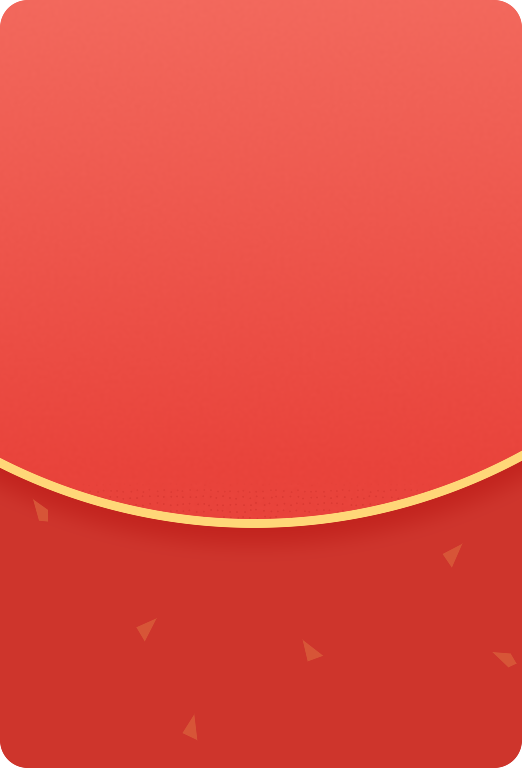
Reproduce this background procedurally as a WebGL 2 fragment shader.

```glsl
#version 300 es
precision highp float;
uniform vec2 u_resolution;
out vec4 fragColor;

vec2 hash2(vec2 p) {
    vec3 q = fract(p.xyx * vec3(0.1031, 0.103, 0.0973));
    q += dot(q, q.yzx + 33.33);
    return fract((q.xx + q.yz) * q.zy);
}

float cornerDot(vec2 cell, vec2 corner, vec2 f) {
    return dot(hash2(cell + corner) * 2.0 - 1.0, f - corner);
}

float gradientNoise(vec2 p) {
    vec2 i = floor(p), f = fract(p);
    vec2 u = f * f * (3.0 - 2.0 * f);
    return mix(mix(cornerDot(i, vec2(0, 0), f), cornerDot(i, vec2(1, 0), f), u.x),
               mix(cornerDot(i, vec2(0, 1), f), cornerDot(i, vec2(1, 1), f), u.x), u.y);
}

float roundedBox(vec2 p, vec2 halfSize, float radius) {
    vec2 q = abs(p) - halfSize + radius;
    return length(max(q, 0.0)) + min(max(q.x, q.y), 0.0) - radius;
}

// Signed distance to the line a-b, positive on its right
float edgeSide(vec2 p, vec2 a, vec2 b) {
    vec2 e = normalize(b - a);
    return dot(p - a, vec2(e.y, -e.x));
}

vec2 polar(float radius, float angle) {
    return radius * vec2(cos(angle), sin(angle));
}

// Shard with its tip at the origin; bulge turns the triangle into a kite
float shard(vec2 p, float angle, float bulge) {
    vec2 a = polar(0.029, angle - 0.34);
    vec2 b = polar(0.034 - bulge, angle + 0.34);
    vec2 c = 0.5 * (a + b) + polar(bulge, angle);
    return max(max(edgeSide(p, vec2(0), a), edgeSide(p, a, c)),
               max(edgeSide(p, c, b), edgeSide(p, b, vec2(0))));
}

void main() {
    float px = 1.0 / u_resolution.y;
    vec2 p = gl_FragCoord.xy * px;
    vec2 size = u_resolution * px;

    // Lower pocket with the soft shadow cast by the flap
    float shadow = length(p - vec2(0.331, 1.04)) - 0.733;
    vec3 color = mix(vec3(0.763, 0.142, 0.12), vec3(0.806, 0.206, 0.173),
                     smoothstep(-0.008, 0.04, shadow));

    // Confetti: tip position, direction, bulge
    vec4 confetti[6] = vec4[6](
        vec4(0.043, 0.350, -0.96, 0.01), vec4(0.602, 0.292, 3.96, 0.0),
        vec4(0.204, 0.195, 3.90, 0.0), vec4(0.394, 0.167, -1.0, 0.0),
        vec4(0.641, 0.151, -0.42, 0.01), vec4(0.253, 0.070, 4.49, 0.0));
    for (int i = 0; i < 6; i++) {
        float d = shard(p - confetti[i].xy, confetti[i].z, confetti[i].w);
        color = mix(color, vec3(0.845, 0.335, 0.215), smoothstep(0.5 * px, -0.5 * px, d));
    }

    // Flap gradient with a faint grain
    vec3 flap = mix(vec3(0.913, 0.262, 0.232), vec3(0.95, 0.408, 0.362),
                    smoothstep(0.0, 1.0, 0.15 + 0.85 * (p.y - 0.39) / 0.61) );
    flap = mix(flap, mix(vec3(0.911, 0.262, 0.23), vec3(0.95, 0.408, 0.362),
                         clamp((p.y - 0.39) / 0.61, 0.0, 1.0)), 0.9);
    flap += 0.008 * gradientNoise(p * 170.0);

    // Stipple near the lower rim of the flap
    vec2 cell = p * 115.0;
    vec2 jitter = 0.5 + 0.4 * (hash2(floor(cell)) - 0.5);
    float speck = length(fract(cell) - jitter) / 115.0 - 0.0012;
    float stipple = smoothstep(0.5 * px, -0.5 * px, speck) * smoothstep(0.375, 0.355, p.y);
    flap = mix(flap, vec3(0.82, 0.2, 0.175), 0.55 * stipple);

    // Flap and its golden rim
    float rim = length(p - vec2(0.331, 1.0514)) - 0.733;
    color = mix(color, flap, smoothstep(0.5 * px, -0.5 * px, rim));
    color = mix(color, vec3(1.0, 0.845, 0.47),
                smoothstep(0.5 * px, -0.5 * px, abs(rim) - 0.0058));

    // Rounded card on white
    float card = roundedBox(p - 0.5 * size, 0.5 * size, 0.036);
    color = mix(color, vec3(1.0), smoothstep(-0.5 * px, 0.5 * px, card));
    fragColor = vec4(color, 1.0);
}
```
